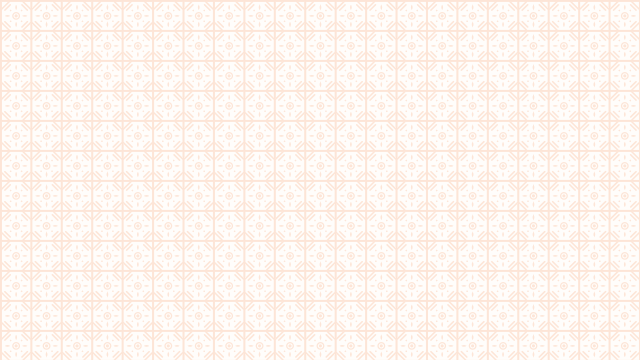
Give the GLSL for this pattern, as a Shadertoy shader.

```glsl
// Pale peach tile lattice: octagonal panels with corner stripes and a ringed sun.

const vec2 REPEATS = vec2(21.03, 12.0);      // tiles across and down
const vec2 GRID_SHIFT = vec2(0.03, -0.03);   // lattice offset, in tiles
const vec3 PAPER = vec3(1.0, 0.994, 0.986);
const vec3 PEACH = vec3(0.992, 0.898, 0.842);

// All sizes below are in tile units
const float GRID_HALF_WIDTH = 0.034;
const float STRIPE_HALF_WIDTH = 0.026;
const float OUTER_STRIPE = 0.21;             // distance from the tile corner
const float INNER_STRIPE = 0.31;
const float INNER_HALF_LENGTH = 0.15;
const float RING_RADIUS = 0.107;
const float RING_HALF_WIDTH = 0.021;
const float CORE_RADIUS = 0.05;
const float RAY_CENTER = 0.285;
const vec2 RAY_HALF_SIZE = vec2(0.085, 0.028);
const float BEAD_OFFSET = 0.18;
const float BEAD_RADIUS = 0.026;

// Pointed lens lying along x
float lens(vec2 p, vec2 halfSize) {
    float radius = dot(halfSize, halfSize) / (2.0 * halfSize.y);
    return length(vec2(p.x, abs(p.y) + radius - halfSize.y)) - radius;
}

// Round-ended bar lying along x
float capsule(vec2 p, float halfLength, float radius) {
    p.x = max(abs(p.x) - halfLength + radius, 0.0);
    return length(p) - radius;
}

// Frame lines and the two diagonal stripes in each corner
float frame(vec2 p) {
    float grid = 0.5 - max(p.x, p.y) - GRID_HALF_WIDTH;
    float along = (p.x - p.y) * sqrt(0.5);
    float fromCorner = (1.0 - p.x - p.y) * sqrt(0.5);
    float outer = abs(fromCorner - OUTER_STRIPE) - STRIPE_HALF_WIDTH;
    float inner = capsule(vec2(along, fromCorner - INNER_STRIPE),
                          INNER_HALF_LENGTH, STRIPE_HALF_WIDTH);
    return min(grid, min(outer, inner));
}

// Core, ring, four axial rays and four diagonal beads
float sun(vec2 p) {
    float r = length(p);
    float center = min(r - CORE_RADIUS, abs(r - RING_RADIUS) - RING_HALF_WIDTH);
    vec2 axis = vec2(max(p.x, p.y), min(p.x, p.y));
    float ray = lens(axis - vec2(RAY_CENTER, 0.0), RAY_HALF_SIZE);
    float bead = length(p - BEAD_OFFSET) - BEAD_RADIUS;
    return min(center, min(ray, bead));
}

void mainImage(out vec4 fragColor, in vec2 fragCoord) {
    vec2 tile = fragCoord / iResolution.xy * REPEATS - GRID_SHIFT;
    vec2 p = abs(fract(tile) - 0.5);         // fold into one quadrant

    float pixel = REPEATS.y / iResolution.y;
    float ink = clamp(0.5 - min(frame(p), sun(p)) / pixel, 0.0, 1.0);

    fragColor = vec4(mix(PAPER, PEACH, ink), 1.0);
}
```
